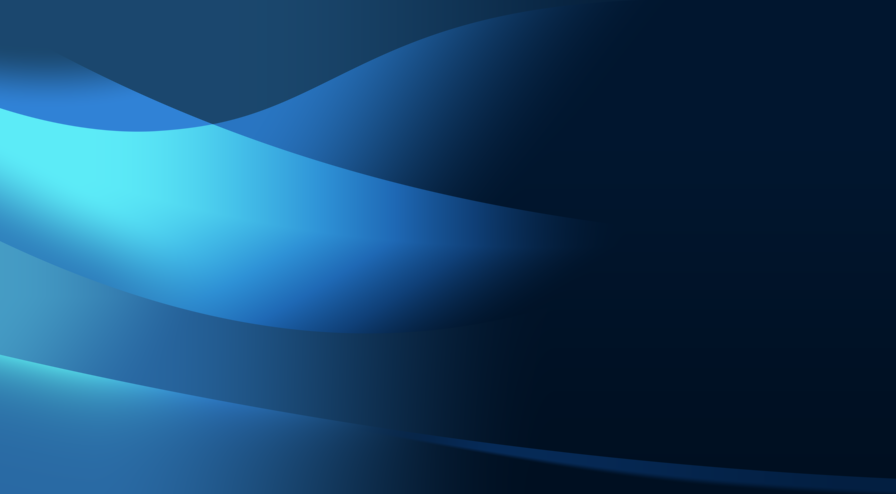
Write a Shadertoy shader that draws this background.

```glsl
const vec3 NIGHT_TOP = vec3(0.004, 0.088, 0.185);
const vec3 NIGHT_LOW = vec3(0.000, 0.060, 0.130);
const vec3 SKY       = vec3(0.105, 0.280, 0.430);
const vec3 DEEP      = vec3(0.060, 0.250, 0.470);
const vec3 AZURE     = vec3(0.120, 0.410, 0.710);
const vec3 BRIGHT    = vec3(0.180, 0.570, 0.840);
const vec3 AQUA      = vec3(0.260, 0.740, 0.910);
const vec3 CYAN      = vec3(0.360, 0.920, 0.970);
const vec3 VIOLET    = vec3(0.190, 0.510, 0.840);
const vec3 STEEL     = vec3(0.160, 0.410, 0.640);
const vec3 TEAL      = vec3(0.270, 0.610, 0.770);
const vec3 RIBBON    = vec3(0.025, 0.165, 0.340);
const float GLOW_DEPTH = 0.055;

// Curve heights, measured downward from the top edge
float sweepCurve(float x) {
    return 0.0436 + x * (1.0545 + x * (-0.8046 + x * 0.2033));
}

float waveCurve(float x) {
    float t = x - 0.402;
    float rise = t * (-12.6 + t * (13.0 - 45.0 * t));
    float dip = max(0.176 - x, 0.0);
    return 0.275 / (1.0 + exp(-rise)) - 0.005 - 1.65 * dip * dip;
}

float foldCurve(float x) {
    return 0.488 + x * (0.858 + x * (-0.849 - 0.32 * x));
}

float baseCurve(float x) {
    return 0.718 + x * (0.42 - 0.169 * x);
}

float fade(float start, float end, float v) {
    return 1.0 - smoothstep(start, end, v);
}

float cover(float d) {
    float aa = 0.9 / iResolution.y;
    return smoothstep(-aa, aa, d);
}

// Light ramp from night (0) to cyan (5)
vec3 lightRamp(float level, vec3 night) {
    vec3 c = mix(night, DEEP, clamp(level, 0.0, 1.0));
    c = mix(c, AZURE, clamp(level - 1.0, 0.0, 1.0));
    c = mix(c, BRIGHT, clamp(level - 2.0, 0.0, 1.0));
    c = mix(c, AQUA, clamp(level - 3.0, 0.0, 1.0));
    return mix(c, CYAN, clamp(level - 4.0, 0.0, 1.0));
}

// Bright body under the crossing curves
vec3 bodyColor(float x, float y, float depth, vec3 night) {
    float shift = 0.75 * max(depth - 0.25 + 0.3 * x, 0.0);
    vec3 c = lightRamp(5.0 * fade(0.1, 0.7, x + shift), night);
    float shade = smoothstep(0.0, 0.2, y - 0.29 - 0.95 * x);
    return mix(c, vec3(0.17, 0.47, 0.72), 0.9 * shade * fade(0.1, 0.32, x));
}

// Muted fold below the body
vec3 foldColor(float x, float y, vec3 night) {
    vec3 c = mix(STEEL, TEAL, fade(0.0, 0.24, x + 0.4 * max(y - 0.6, 0.0)));
    return mix(night, c, fade(0.12, 0.62, x));
}

// Bottom sheet with a glowing rim and a thin trailing ribbon
vec3 baseColor(float x, float depth, vec3 night) {
    vec3 c = mix(night, STEEL, fade(0.1, 0.6, x));
    vec3 rim = mix(VIOLET, vec3(0.32, 0.82, 0.88), fade(0.05, 0.27, x));
    c = mix(c, rim, exp(-depth / GLOW_DEPTH) * fade(0.08, 0.5, x));
    float width = mix(0.012, 0.033, smoothstep(0.35, 0.8, x));
    float band = fade(width * 0.7, width * 1.2, depth);
    vec3 ribbon = mix(RIBBON, vec3(0.01, 0.12, 0.255), smoothstep(0.55, 1.0, x));
    return mix(c, ribbon, band * smoothstep(0.38, 0.55, x));
}

void mainImage(out vec4 fragColor, in vec2 fragCoord) {
    vec2 uv = fragCoord / iResolution.xy;
    float x = uv.x;
    float y = 1.0 - uv.y;
    vec3 night = mix(NIGHT_TOP, NIGHT_LOW, smoothstep(0.2, 1.0, y));

    float sweepDepth = y - sweepCurve(x);
    float waveDepth = y - waveCurve(x);
    float foldDepth = y - foldCurve(x);
    float baseDepth = y - baseCurve(x);

    // Upper sheets on either side of the crossing
    vec3 sky = mix(night, SKY, fade(0.25, 0.85, x));
    vec3 leftSheet = mix(sky, VIOLET, fade(0.0, 0.13, -waveDepth - 0.4 * x));
    float rightLight = fade(0.28, 0.75, x + 0.45 * max(waveDepth, 0.0));
    vec3 rightSheet = mix(night, vec3(0.16, 0.46, 0.76), rightLight);
    vec3 body = bodyColor(x, y, sweepDepth, night);

    // Stack the sheets from top to bottom
    float belowSweep = cover(sweepDepth);
    vec3 above = mix(sky, leftSheet, belowSweep);
    vec3 below = mix(rightSheet, body, belowSweep);
    vec3 color = mix(above, below, cover(waveDepth));
    color = mix(color, foldColor(x, y, night), cover(foldDepth));
    color = mix(color, baseColor(x, max(baseDepth, 0.0), night), cover(baseDepth));
    fragColor = vec4(color, 1.0);
}
```
